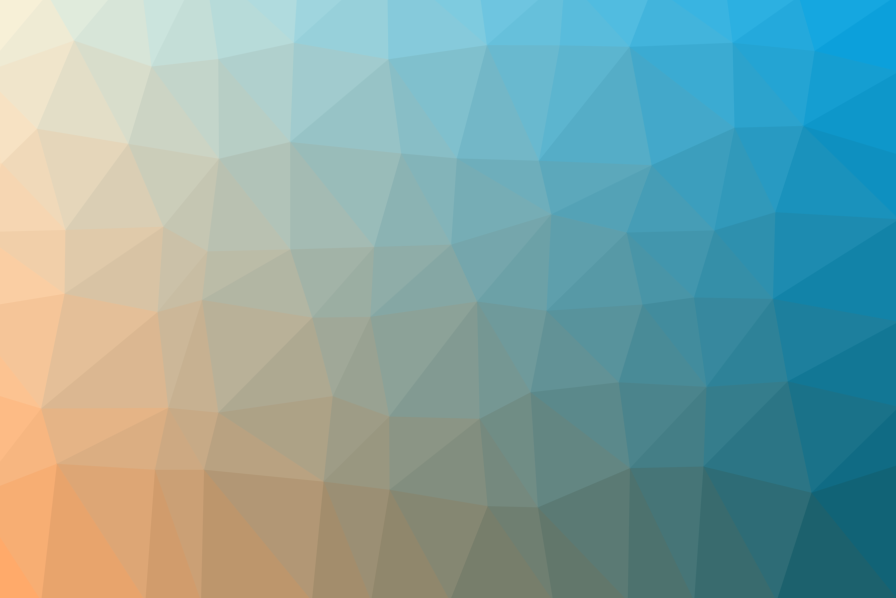
Reproduce this background procedurally as a Shadertoy shader.

```glsl
const vec3 TOP_LEFT = vec3(0.97, 0.95, 0.86);
const vec3 TOP_RIGHT = vec3(0.02, 0.64, 0.89);
const vec3 BOTTOM_LEFT = vec3(1.0, 0.65, 0.39);
const vec3 BOTTOM_RIGHT = vec3(0.04, 0.34, 0.40);
const vec2 SPACING = vec2(0.1367, 0.1418);  // mesh cell, in canvas heights
const vec2 ORIGIN = vec2(-0.037, 0.0457);
const float JITTER = 0.038;
const float COLUMN_SWAY = 0.012;
const float LAST_COLUMN = 11.0;
const float PI = 3.14159265;

vec2 hash2(vec2 p) {
    vec2 q = vec2(dot(p, vec2(127.1, 311.7)), dot(p, vec2(269.5, 183.3)));
    return fract(sin(q) * 43758.55);
}

float cross2(vec2 a, vec2 b) {
    return a.x * b.y - a.y * b.x;
}

// Jittered mesh point; the outer row and column lie on the canvas border
vec2 meshPoint(vec2 id, float aspect) {
    vec2 point = ORIGIN + id * SPACING + JITTER * (2.0 * hash2(id) - 1.0);
    point.x += COLUMN_SWAY * cos(PI * id.x) * (1.0 - smoothstep(4.0, 6.0, id.x));
    if (id.y == 0.0) point.y = -0.005;
    if (id.x == LAST_COLUMN) point.x = max(point.x, aspect + 0.005);
    return point;
}

// Bilinear blend of the four corner colours
vec3 gradient(vec2 uv) {
    uv = clamp(uv, 0.0, 1.0);
    return mix(mix(BOTTOM_LEFT, BOTTOM_RIGHT, uv.x),
               mix(TOP_LEFT, TOP_RIGHT, uv.x), uv.y);
}

float edgeDistance(vec2 p, vec2 a, vec2 b) {
    return cross2(b - a, p - a) / max(length(b - a), 1e-4);
}

// Flat facet colour, premultiplied by its smooth coverage
vec4 facet(vec2 p, vec2 a, vec2 b, vec2 c, float aspect, float soft) {
    float side = sign(cross2(b - a, c - a));
    float inside = min(side * edgeDistance(p, a, b),
                   min(side * edgeDistance(p, b, c), side * edgeDistance(p, c, a)));
    float cover = smoothstep(-soft, soft, inside);
    vec2 middle = (a + b + c) / 3.0;
    return vec4(gradient(middle / vec2(aspect, 1.0)), 1.0) * cover;
}

void mainImage(out vec4 fragColor, in vec2 fragCoord) {
    float aspect = iResolution.x / iResolution.y;
    float soft = 0.8 / iResolution.y;
    vec2 p = fragCoord / iResolution.y;
    vec2 cell = floor((p - ORIGIN) / SPACING);
    vec4 sum = vec4(0.0);

    // Two facets in each nearby cell, split along the shorter diagonal
    for (int j = -1; j <= 1; j++) {
        for (int i = -1; i <= 1; i++) {
            vec2 id = cell + vec2(i, j);
            vec2 a = meshPoint(id, aspect);
            vec2 b = meshPoint(id + vec2(1.0, 0.0), aspect);
            vec2 c = meshPoint(id + vec2(1.0, 1.0), aspect);
            vec2 d = meshPoint(id + vec2(0.0, 1.0), aspect);
            if (distance(a, c) < distance(b, d)) {
                sum += facet(p, a, b, c, aspect, soft);
                sum += facet(p, a, c, d, aspect, soft);
            } else {
                sum += facet(p, a, b, d, aspect, soft);
                sum += facet(p, b, c, d, aspect, soft);
            }
        }
    }

    vec3 smoothColor = gradient(p / vec2(aspect, 1.0));
    vec3 color = sum.a > 0.001 ? sum.rgb / sum.a : smoothColor;
    fragColor = vec4(color, 1.0);
}
```
